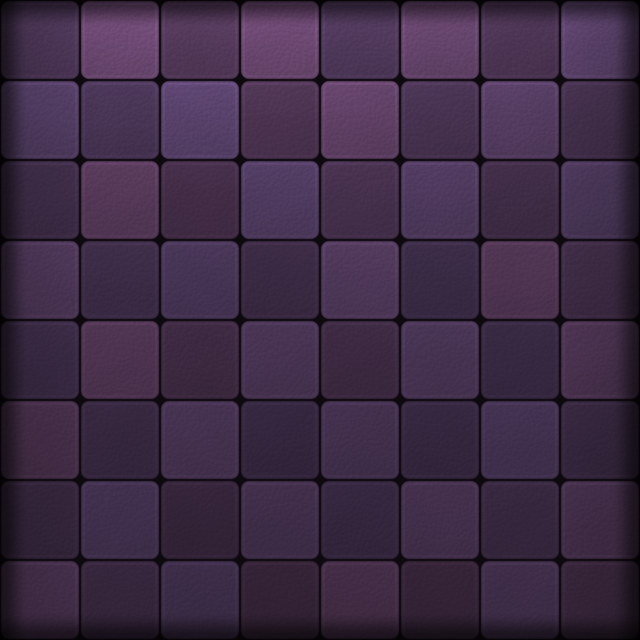
A WebGL 1 fragment shader for this pattern:

```glsl
precision highp float;

uniform vec2 u_resolution;

const float TILES = 8.0;
const float HALF_TILE = 0.486;
const float CORNER_RADIUS = 0.10;
const vec3 GAP_COLOR = vec3(0.055, 0.035, 0.06);
const vec3 TILE_COLOR = vec3(0.216, 0.152, 0.241);

float hash(vec2 p) {
  return fract(sin(dot(p, vec2(127.1, 311.7))) * 43758.55);
}

vec2 hash2(vec2 p) {
  return vec2(hash(p), hash(p + 57.3));
}

float roundedBox(vec2 p, float halfSize, float radius) {
  vec2 q = abs(p) - halfSize + radius;
  return length(max(q, 0.0)) + min(max(q.x, q.y), 0.0) - radius;
}

// Distance to the nearest jittered cell point
float cellular(vec2 p) {
  vec2 cell = floor(p);
  vec2 local = fract(p);
  float nearest = 2.0;
  for (int y = -1; y <= 1; y++) {
    for (int x = -1; x <= 1; x++) {
      vec2 offset = vec2(float(x), float(y));
      vec2 delta = offset + hash2(cell + offset) - local;
      nearest = min(nearest, dot(delta, delta));
    }
  }
  return sqrt(nearest);
}

// Leather grain lit obliquely from the upper left
float leatherRelief(vec2 uv, float scale) {
  vec2 p = uv * scale;
  p += 0.4 * sin(p.yx * 0.37 + 1.7 * sin(p * 0.13));
  return cellular(p + vec2(-0.18, 0.25)) - cellular(p);
}

float mottling(vec2 p) {
  return sin(p.x * 31.0 + 2.0 * sin(p.y * 23.0))
       * sin(p.y * 37.0 + 2.0 * sin(p.x * 19.0));
}

// Gentle vertical ramp plus a pool of light at the top
float overheadLight(vec2 uv) {
  float side = uv.x - 0.45;
  return 1.0 + 0.3 * uv.y + 0.56 * pow(uv.y, 4.0) * exp(-2.5 * side * side);
}

float edgeShade(vec2 uv) {
  vec2 border = min(uv, 1.0 - uv);
  vec2 nearShade = mix(vec2(0.42), vec2(1.0), smoothstep(0.0, 0.045, border));
  float farShade = mix(0.9, 1.0, smoothstep(0.0, 0.16, border.x));
  return nearShade.x * nearShade.y * farShade;
}

// Checkered tone with small random shifts of value and hue
vec3 tileTint(vec2 id, vec3 base) {
  float checker = 1.0 - mod(id.x + id.y, 2.0);
  float value = mix(0.9, 1.11, checker) + 0.08 * (hash(id + 3.1) - 0.5);
  float warmth = hash(id + 11.7) - 0.5;
  return base * value * (1.0 + warmth * vec3(0.09, -0.03, -0.07));
}

void main() {
  vec2 uv = gl_FragCoord.xy / u_resolution;
  vec2 grid = uv * TILES;
  vec2 id = floor(grid);
  vec2 local = fract(grid) - 0.5;
  float pixel = TILES / min(u_resolution.x, u_resolution.y);

  float dist = roundedBox(local, HALF_TILE, CORNER_RADIUS);
  float blur = max(0.012, 0.6 * pixel);
  float face = 1.0 - smoothstep(-blur, blur, dist);

  // Soft bevel: a thin bright rim, strongest along the top
  float rimOffset = (dist + 0.034) / 0.014;
  float rim = exp(-rimOffset * rimOffset);
  float rimGain = 0.10 + 0.05 * smoothstep(-0.1, 0.45, local.y);

  float surface = 1.0 + 0.12 * leatherRelief(uv, 150.0)
                + 0.06 * leatherRelief(uv + 0.37, 270.0)
                + 0.015 * mottling(uv) + 0.07 * local.y
                + rim * rimGain;

  vec3 tile = tileTint(id, TILE_COLOR) * overheadLight(uv) * surface;
  vec3 color = mix(GAP_COLOR, tile, face) * edgeShade(uv);
  gl_FragColor = vec4(color, 1.0);
}
```
